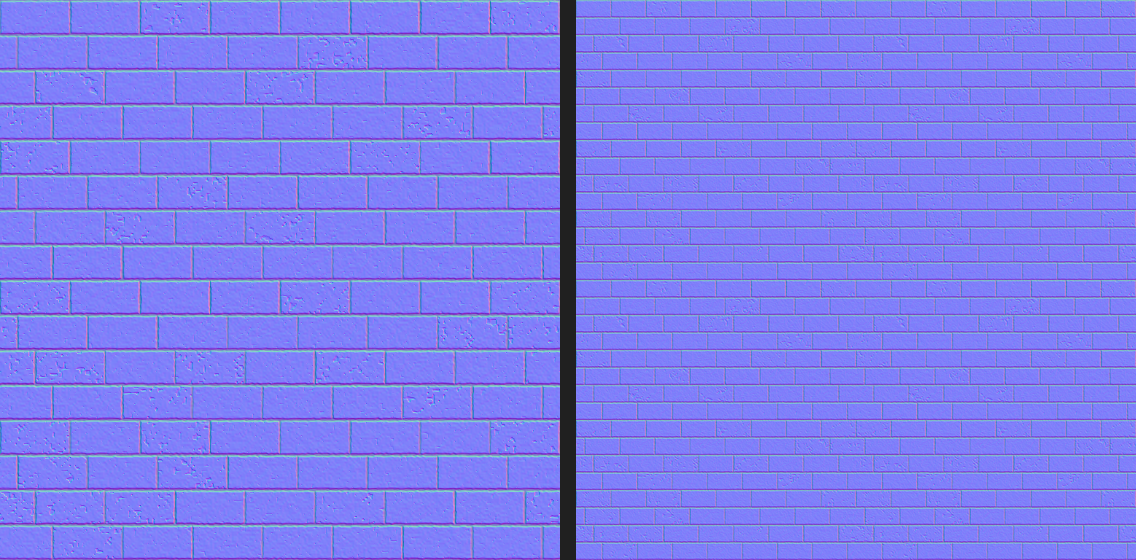
Left: one tile. Right: repeated 2 by 2.
Give the GLSL for this texture map, as a Shadertoy shader.

```glsl
// Tiling normal map of a brick wall in quarter-shifted courses with worn, pitted faces.

const vec2  BRICKS      = vec2(8.0, 16.0);  // bricks across, courses down
const float ROW_SHIFT   = 0.25;             // shift per course, in brick lengths
const float SAMPLE_STEP = 1.0 / 1024.0;     // slope sampling distance, in canvas units

// Lengths and heights below are in course heights.
const float BED_HALF     = 0.011;           // half width of the level joints
const float BED_BEVEL    = 0.058;
const float SIDE_HALF    = 0.004;           // half width of the upright joints
const float SIDE_BEVEL   = 0.042;
const float BRICK_LOW    = 0.031;           // range of brick heights
const float BRICK_HIGH   = 0.042;
const float GROOVE_HIGH  = 0.022;           // shallowest upright joint
const float EDGE_WOBBLE  = 0.024;
const float GRAIN_DEPTH  = 0.006;
const float SWELL_DEPTH  = 0.006;
const float PIT_DEPTH    = 0.014;
const float ROUGH_SHARE  = 0.30;            // share of heavily worn bricks

// Whole noise cells across the canvas
const float GRAIN_CELLS = 256.0;
const float SWELL_CELLS = 90.0;
const float PIT_CELLS   = 208.0;
const float PATCH_CELLS = 56.0;
const float EDGE_CELLS  = 200.0;

const float FLAT_BLUE = 0.98;
const float JOINT_DIM = 0.20;

float hash(vec2 p) {
    return fract(sin(dot(p, vec2(12.9898, 78.233))) * 43758.5453);
}

// Value noise that wraps after the given number of cells
float tileNoise(vec2 uv, float cells) {
    vec2 p = uv * cells;
    vec2 i = floor(p);
    vec2 f = fract(p);
    f = f * f * (3.0 - 2.0 * f);
    vec2 a = mod(i, cells);
    vec2 b = mod(i + 1.0, cells);
    return mix(mix(hash(a), hash(vec2(b.x, a.y)), f.x),
               mix(hash(vec2(a.x, b.y)), hash(b), f.x), f.y);
}

// Returns surface height in x and brick coverage in y (0 in the joint, 1 on the face)
vec2 wall(vec2 uv) {
    // Brick index and position inside the brick
    vec2 p = uv * BRICKS;
    float row = mod(floor(p.y), BRICKS.y);
    p.x += ROW_SHIFT * (row + 1.0);
    vec2 id = vec2(mod(floor(p.x), BRICKS.x), row);
    vec2 nextId = vec2(mod(id.x + 1.0, BRICKS.x), row);
    vec2 size = vec2(BRICKS.y / BRICKS.x, 1.0);
    vec2 local = fract(p) * size;

    // Crumbling bevels, each side of a brick with its own width
    float wobble = EDGE_WOBBLE * (tileNoise(uv, EDGE_CELLS) - 0.5);
    vec2 low = local + wobble;
    vec2 high = size - local + wobble;
    float leftBevel = SIDE_BEVEL * mix(0.7, 1.2, hash(id + 17.3));
    float rightBevel = SIDE_BEVEL * mix(0.8, 1.5, hash(id + 41.7));
    float across = smoothstep(SIDE_HALF, SIDE_HALF + leftBevel, low.x)
                 * smoothstep(SIDE_HALF, SIDE_HALF + rightBevel, high.x);
    float upright = smoothstep(BED_HALF, BED_HALF + BED_BEVEL, low.y)
                  * smoothstep(BED_HALF, BED_HALF + BED_BEVEL, high.y);
    float face = across * upright;

    // Bricks stand out unevenly, and upright joints are filled to uneven depths
    float brickHeight = mix(BRICK_LOW, BRICK_HIGH, hash(id + 9.2));
    vec2 grooveId = local.x < 0.5 * size.x ? id : nextId;
    float groove = GROOVE_HIGH * hash(grooveId + 63.4);
    float height = upright * mix(groove, brickHeight, across);

    // Sparse pits everywhere, dense patches on the worn bricks
    float rough = step(hash(id + 5.1), ROUGH_SHARE);
    float patchMask = smoothstep(0.35, 0.7, tileNoise(uv, PATCH_CELLS));
    float threshold = mix(0.82, 0.62, patchMask * rough);
    float pits = smoothstep(threshold, threshold + 0.26, tileNoise(uv, PIT_CELLS));

    height += GRAIN_DEPTH * tileNoise(uv, GRAIN_CELLS)
            + SWELL_DEPTH * tileNoise(uv, SWELL_CELLS)
            - PIT_DEPTH * (1.0 + 0.3 * rough) * pits * face;
    return vec2(height, face);
}

void mainImage(out vec4 fragColor, in vec2 fragCoord) {
    vec2 uv = fragCoord / iResolution.xy;
    vec2 dx = vec2(SAMPLE_STEP, 0.0);
    vec2 dy = dx.yx;

    // Central differences give the slope of the surface
    vec2 slope = vec2(wall(uv + dx).x - wall(uv - dx).x,
                      wall(uv + dy).x - wall(uv - dy).x);
    slope /= 2.0 * SAMPLE_STEP * BRICKS.y;

    // Encode the normal, with weaker blue inside the joints
    vec3 color = 0.5 + 0.5 * normalize(vec3(-slope, 1.0));
    color.b *= FLAT_BLUE * (1.0 - JOINT_DIM * (1.0 - wall(uv).y));
    fragColor = vec4(color, 1.0);
}
```
